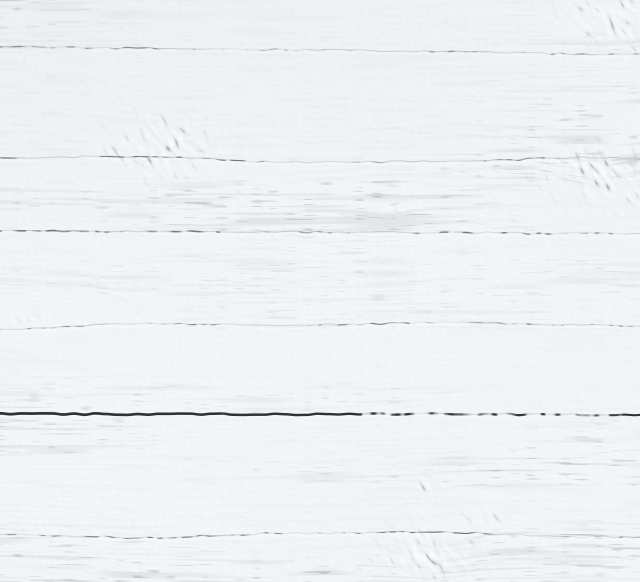
A WebGL 1 fragment shader for this texture:

```glsl
precision highp float;

uniform vec2 u_resolution;

const vec3 PAINT = vec3(0.953, 0.958, 0.970);
const vec3 COOL_PAINT = vec3(0.930, 0.945, 0.953);
const vec3 GRAIN = vec3(0.70, 0.72, 0.745);
const vec3 SHADE = vec3(0.74, 0.76, 0.78);
const vec3 GAP = vec3(0.14, 0.16, 0.19);

const float PLANK_PITCH = 0.313;
const float FIRST_SEAM = 0.288;

float hash(vec2 p) {
  vec3 q = fract(p.xyx * vec3(0.1031, 0.1030, 0.0973));
  q += dot(q, q.yzx + 33.33);
  return fract((q.x + q.y) * q.z);
}

float noise(vec2 p) {
  vec2 i = floor(p);
  vec2 f = fract(p);
  f = f * f * (3.0 - 2.0 * f);
  float low = mix(hash(i), hash(i + vec2(1.0, 0.0)), f.x);
  float high = mix(hash(i + vec2(0.0, 1.0)), hash(i + vec2(1.0, 1.0)), f.x);
  return mix(low, high, f.y);
}

// Share of a pixel covered by a band around d = 0
float bandCoverage(float d, float halfWidth, float px) {
  float top = min(d + 0.5 * px, halfWidth);
  float bottom = max(d - 0.5 * px, -halfWidth);
  return clamp((top - bottom) / px, 0.0, 1.0);
}

// Slow and fine sideways drift of a line along x
float wander(float x, float amount, float seed) {
  float slow = noise(vec2(x * 4.0, seed)) - 0.5;
  float fine = noise(vec2(x * 55.0, seed + 9.0)) - 0.5;
  return amount * slow + 0.003 * fine;
}

// Uneven openings along a line; cover 0 is closed, 1 is fully open
float openings(float x, float cover, float seed) {
  float n = 0.5 * noise(vec2(x * 9.0, seed + 3.0))
          + 0.5 * noise(vec2(x * 120.0, seed + 5.0));
  return smoothstep(0.85 - cover, 1.2 - cover, n);
}

// Soft elliptical areas around four knots
float knotMask(vec2 p, vec4 xs, vec4 ys, float radius) {
  float mask = 0.0;
  for (int i = 0; i < 4; i++) {
    vec2 d = (p - vec2(xs[i], ys[i])) / (radius * vec2(1.5, 0.85));
    mask = max(mask, exp(-dot(d, d)));
  }
  return mask;
}

// Difference of noise along a light direction
float relief(vec2 p, vec2 scale) {
  vec2 q = p * scale;
  return noise(q) - noise(q + vec2(0.45, 0.4));
}

// Hairline fibres and short dark ticks, gathered in patches
float woodGrain(vec2 p, float seed) {
  float patches = smoothstep(0.35, 0.8, noise(vec2(p.x * 1.8, p.y * 15.0 + seed)));
  float fibres = smoothstep(0.45, 1.0, noise(vec2(p.x * 9.0 + seed, p.y * 240.0)));
  float ticks = smoothstep(0.72, 1.0, noise(vec2(p.x * 34.0, p.y * 310.0 + seed)));
  return fibres * (0.06 + 0.28 * patches) + ticks * (0.08 + 0.5 * patches);
}

vec3 drawLine(vec3 color, vec2 p, float y, float halfWidth, float cover,
              float drift, float darkness, float seed, float px) {
  float d = p.y - y - wander(p.x, drift, seed);
  float open = openings(p.x, cover, seed);
  float rim = 0.25 + 0.6 * noise(vec2(p.x * 18.0, seed + 13.0));
  color = mix(color, SHADE, rim * bandCoverage(d - 0.0006, 0.0009, px));
  color += 0.012 * bandCoverage(d + 0.004, 0.0015, px);
  return mix(color, GAP, darkness * open * bandCoverage(d, halfWidth, px));
}

void main() {
  float px = 1.0 / u_resolution.y;
  vec2 p = gl_FragCoord.xy * px;
  float plank = floor((p.y - FIRST_SEAM) / PLANK_PITCH) + 2.0;

  // Paint, cooler towards the upper left
  float cool = smoothstep(0.45, 1.0, p.y) * (1.0 - 0.6 * p.x);
  vec3 color = mix(PAINT, COOL_PAINT, cool);
  color += 0.006 * (noise(p * vec2(3.0, 8.0)) - 0.5);
  color += 0.014 * relief(p, vec2(150.0, 210.0));

  // Grain bending past the knots, calmest on the middle plank
  float knots = knotMask(p, vec4(0.28, 1.03, 1.07, 0.745),
                         vec4(0.75, 0.70, 0.965, 0.045), 0.05);
  knots = max(knots, 0.6 * knotMask(p, vec4(0.738, 0.057, 0.665, 0.83),
                                   vec4(0.162, 0.45, 0.642, 0.105), 0.018));
  float bend = 0.012 * knots + 0.018 * noise(p * vec2(2.2, 4.0));
  float strength = 0.4 + 0.5 * smoothstep(0.05, 0.25, abs(p.y - 0.44));
  float grain = woodGrain(vec2(p.x, p.y + bend), plank * 17.0);
  color = mix(color, GRAIN, strength * grain * (1.0 - 0.6 * knots));

  // Crumbled paint over the knots
  float crumble = relief(p + 0.3 * p.yx, vec2(110.0, 75.0));
  color += 0.07 * knots * crumble;
  color = mix(color, GAP, 0.45 * knots * smoothstep(0.25, 0.65, -crumble));

  // Seams between planks, tighter higher up, and one crack within each plank
  vec3 crackHeights = vec3(0.082, 0.441, 0.726);
  for (int i = 0; i < 3; i++) {
    float k = float(i);
    float tight = exp2(-1.5 * k);
    float seam = FIRST_SEAM + PLANK_PITCH * k + 0.006 * k * (0.5 - p.x);
    float cover = mix(0.36, 1.1 - 0.5 * p.x, tight * tight);
    float halfWidth = 0.0009 + 0.0015 * tight * (1.0 - 0.4 * p.x);
    color = drawLine(color, p, seam, halfWidth, cover,
                     0.003, 0.35 + 0.6 * tight, k * 31.0 + 2.0, px);
    color = drawLine(color, p, crackHeights[i], 0.0009, 0.36,
                     0.014, 0.6, k * 23.0 + 70.0, px);
  }

  gl_FragColor = vec4(clamp(color, 0.0, 1.0), 1.0);
}
```
